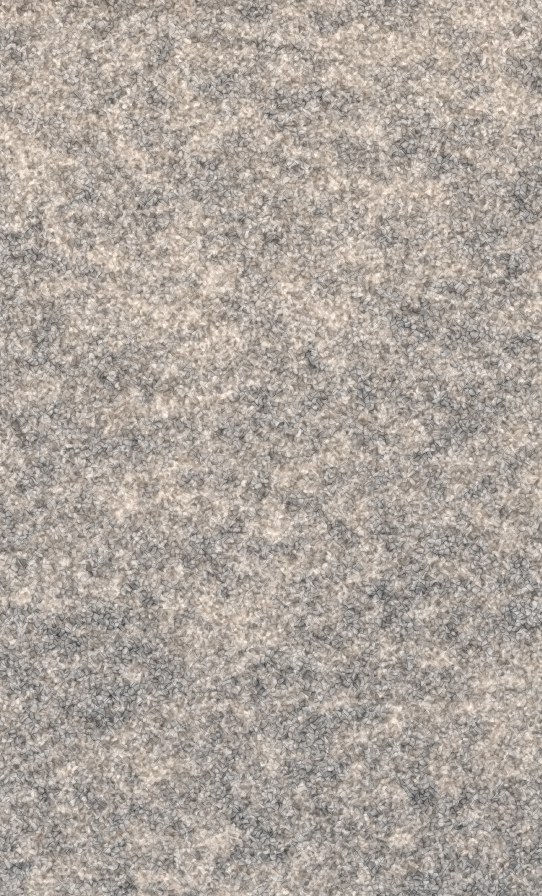
Write a WebGL 2 fragment shader that draws this texture.

```glsl
#version 300 es
precision highp float;

uniform vec2 u_resolution;
out vec4 fragColor;

// Three independent random values per lattice cell
vec3 hash3(vec2 cell, float seed) {
    vec3 q = fract(vec3(cell.xyx + seed * 7.31) * vec3(0.1031, 0.1030, 0.0973));
    q += dot(q, q.yxz + 33.33);
    return fract((q.xxy + q.yzz) * q.zyx);
}

// Cellular noise: x = blended cell tone centred on zero, y = distance gap at cell borders
vec2 cellular(vec2 p, float seed) {
    vec2 base = floor(p);
    vec2 local = p - base;
    float nearest = 8.0, second = 8.0, toneSum = 0.0, weightSum = 0.0;
    for (int j = -1; j <= 1; j++) {
        for (int i = -1; i <= 1; i++) {
            vec2 offset = vec2(i, j);
            vec3 rnd = hash3(base + offset, seed);
            vec2 delta = offset + rnd.xy - local;
            float d2 = dot(delta, delta);
            float d = sqrt(d2);
            second = min(second, max(nearest, d));
            nearest = min(nearest, d);
            float weight = exp(-5.0 * d2);
            toneSum += weight * (rnd.z - 0.5);
            weightSum += weight;
        }
    }
    return vec2(toneSum / weightSum, second - nearest);
}

// Layered sines that bend straight borders into curls
vec2 curl(vec2 p, float frequency, float amount) {
    vec2 q = p * frequency;
    vec2 bend = sin(q.yx + 1.7 * sin(q.xy * 0.63));
    bend += 0.5 * sin(q.yx * 2.17 + vec2(1.3, 4.1) + bend.yx);
    return p + amount * bend;
}

// Thin tangled strands along the cell borders
float strands(vec2 p, float density, float seed) {
    float gap = cellular(p * density, seed).y;
    return 1.0 - smoothstep(0.02, 0.36, gap);
}

// Cloudy mix of the dyed wool, slightly wider than tall
float blotches(vec2 p) {
    float broad = cellular(p * vec2(9.0, 14.0), 1.0).x;
    float middle = cellular(p * vec2(26.0, 40.0), 2.0).x;
    float small = cellular(p * vec2(62.0, 84.0), 3.0).x;
    return 0.4 * broad + 0.65 * middle + 0.8 * small;
}

// Soft light from above, with a dim upper left rim
float lighting(vec2 uv) {
    float slope = 0.05 * (uv.y - 0.5);
    float rim = smoothstep(0.975, 1.0, uv.y) * (1.0 - smoothstep(0.1, 0.8, uv.x));
    return slope - 0.09 * rim;
}

void main() {
    vec2 uv = gl_FragCoord.xy / u_resolution;
    vec2 p = gl_FragCoord.xy / u_resolution.y;
    vec2 curled = curl(p, 310.0, 0.0012);

    // Wool layers
    float cloud = blotches(curl(p, 60.0, 0.004));
    float fineGrain = cellular(p * 345.0, 4.0).x;
    float tuft = cellular(curled * vec2(175.0, 200.0), 5.0).x;
    float darkFibre = strands(curled, 165.0, 6.0);
    float paleFibre = strands(curled.yx + 0.37, 150.0, 7.0);

    // Brightness
    float shade = 0.656 + lighting(uv);
    shade += 0.15 * cloud + 0.27 * fineGrain + 0.22 * tuft;
    shade -= 0.115 * (darkFibre - 0.38) * (1.0 - 0.8 * cloud);
    shade += 0.06 * (paleFibre - 0.38);

    // Warm undyed wool, cooler where the dark fibres gather
    vec3 warmth = vec3(0.035, 0.0, -0.031);
    float warmAmount = 1.0 + 1.1 * cloud + 0.5 * (uv.y - 0.5);
    vec3 colour = shade + warmth * clamp(warmAmount, 0.2, 1.6);

    fragColor = vec4(clamp(colour, 0.0, 1.0), 1.0);
}
```
